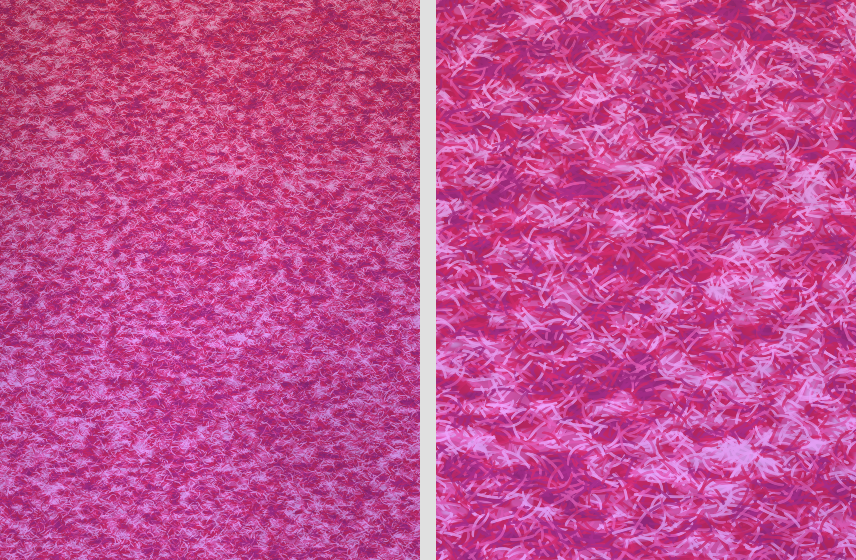
Left: the whole. Right: its middle third, enlarged.
A Shadertoy shader for this texture:

```glsl
// Heathered pink felt carpet: short tangled fibres, soft daylight and faint tile seams.
#define FIBRE_FREQ 84.0
#define FIBRE_HALF_WIDTH 0.00095
#define FIBRE_OPACITY 0.78
#define FIBRE_TILT 2.3
#define LAYERS 7
#define CLUMPING 0.75
#define SEAM_DEPTH 0.07
#define CRIMSON vec3(0.78, 0.16, 0.39)
#define PLUM vec3(0.63, 0.17, 0.49)
#define PINK vec3(0.84, 0.34, 0.64)
#define LILAC vec3(0.87, 0.60, 0.87)

vec3 hash3(vec2 p) {
    vec3 q = fract(p.xyx * vec3(0.1031, 0.1030, 0.0973));
    q += dot(q, q.yxz + 33.33);
    return fract((q.xxy + q.yzz) * q.zyx);
}

float noise(vec2 p) {
    vec2 cell = floor(p), f = fract(p);
    f = f * f * (3.0 - 2.0 * f);
    float low = mix(hash3(cell).x, hash3(cell + vec2(1, 0)).x, f.x);
    float high = mix(hash3(cell + vec2(0, 1)).x, hash3(cell + vec2(1, 1)).x, f.x);
    return mix(low, high, f.y);
}

// Yarn blend: a tone from 0 to 1 picks one of four dyed wools.
vec3 yarn(float tone) {
    vec3 dye = mix(PLUM, CRIMSON, smoothstep(0.17, 0.25, tone));
    dye = mix(dye, PINK, smoothstep(0.43, 0.52, tone));
    return mix(dye, LILAC, smoothstep(0.68, 0.80, tone));
}

// One layer of curved fibres, one per cell, laid over the colour beneath.
vec3 layFibres(vec3 under, vec2 p, float layer, float clump) {
    vec2 g = p * FIBRE_FREQ + layer * vec2(17.37, 29.71);
    vec2 home = floor(g);
    float soft = 0.6 * FIBRE_FREQ / iResolution.y;
    float width = FIBRE_HALF_WIDTH * FIBRE_FREQ;
    for (int j = -1; j <= 1; j++)
    for (int i = -1; i <= 1; i++) {
        vec2 cell = home + vec2(i, j);
        vec3 place = hash3(cell + layer * 41.0);
        vec3 look = hash3(cell + layer * 41.0 + 217.0);
        float angle = (place.z - 0.5) * FIBRE_TILT;
        vec2 d = g - cell - place.xy;
        float c = cos(angle), s = sin(angle);
        d = vec2(c * d.x + s * d.y, c * d.y - s * d.x);
        float halfLength = mix(0.35, 0.85, look.x);
        d.y += (look.y - 0.5) * 1.3 * (d.x * d.x - 0.15);
        float dist = length(vec2(max(abs(d.x) - halfLength, 0.0), d.y));
        float cover = 1.0 - smoothstep(width - soft, width + soft, dist);
        vec3 dye = yarn(clamp(look.z + clump, 0.0, 1.0));
        under = mix(under, dye, cover * FIBRE_OPACITY);
    }
    return under;
}

// Uneven daylight: bright middle, dim sides and a shadow at the lower right.
float daylight(vec2 uv) {
    vec2 middle = (uv - vec2(0.50, 0.48)) / vec2(0.42, 0.60);
    vec2 shade = (uv - vec2(0.76, 0.20)) / vec2(0.22, 0.20);
    float light = 0.92 + 0.11 * exp(-dot(middle, middle));
    light -= 0.08 * exp(-dot(shade, shade));
    return light - 0.05 * smoothstep(0.25, 0.0, uv.x) * smoothstep(0.1, 0.6, uv.y);
}

float line(float d) {
    return exp(-d * d / 0.00002);
}

// Pressed joints between carpet tiles, worn away in places.
float seams(vec2 uv) {
    float leftJoint = line(uv.x - 0.262 - 0.025 * uv.y) * smoothstep(0.2, 0.4, uv.y);
    float rightJoint = line(uv.x - 0.73) * smoothstep(0.6, 0.8, uv.y);
    float span = smoothstep(0.25, 0.28, uv.x) * smoothstep(0.85, 0.65, uv.x);
    float crossJoint = (line(uv.y - 0.316) + 0.6 * line(uv.y - 0.935)) * span;
    return (leftJoint + 0.5 * rightJoint + crossJoint) * (0.5 + 0.6 * noise(uv * 30.0));
}

void mainImage(out vec4 fragColor, in vec2 fragCoord) {
    vec2 uv = fragCoord / iResolution.xy;
    vec2 p = fragCoord / iResolution.y;

    // The pile looks finer with distance.
    p = vec2((p.x - 0.375) * (1.0 + 0.28 * p.y), p.y + 0.16 * p.y * p.y);

    // Tufts and broad patches steer the share of pale wool.
    float tuft = noise(p * vec2(62.0, 115.0));
    float patches = noise(p * vec2(18.0, 30.0) + 9.0);
    vec2 paleCorner = (uv - vec2(0.08, 0.06)) / vec2(0.30, 0.22);
    float clump = (tuft - 0.5) * CLUMPING + (patches - 0.5) * 0.24;
    clump += 0.09 * exp(-dot(paleCorner, paleCorner)) - 0.05 * smoothstep(0.6, 1.0, uv.y);

    vec3 col = yarn(clamp(0.42 + clump, 0.0, 1.0)) * 0.92;
    for (int i = 0; i < LAYERS; i++)
        col = layFibres(col, p, float(i + 1), clump);

    // Relief, light, seams and the warmer cast towards the far end.
    col *= 0.94 + 0.12 * noise(p * vec2(95.0, 150.0) + 51.0);
    col *= daylight(uv) * (1.0 - SEAM_DEPTH * seams(uv));
    col *= mix(vec3(1.0, 1.0, 1.08), vec3(1.02, 0.97, 0.84), smoothstep(0.3, 1.0, uv.y));
    fragColor = vec4(clamp(col, 0.0, 1.0), 1.0);
}
```
